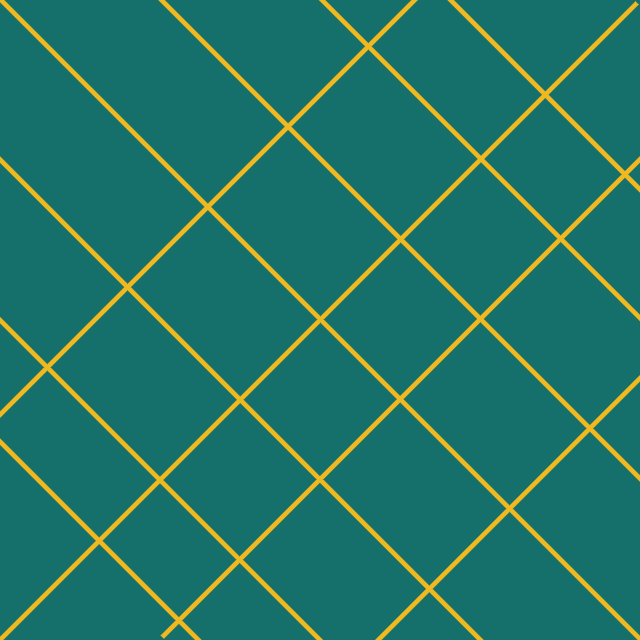
Reproduce this pattern procedurally as a three.js fragment shader.

```glsl
varying vec2 vUv;

const vec3 GROUND_COLOR = vec3(0.083, 0.437, 0.418);
const vec3 LINE_COLOR = vec3(0.95, 0.72, 0.12);
const float LINE_WIDTH = 0.0073;

// Falling lines: even spacing, outermost pair pulled inwards
const float FALLING_SPACING = 0.2508;
const float FALLING_SHIFT = 0.0015;
const float FALLING_MIN = -0.69;
const float FALLING_MAX = 0.704;

// Rising lines: uneven offsets, with start and end along the diagonal
const vec4 RISING_OFFSETS = vec4(-0.352, 0.0, 0.249, 0.591);
const vec4 RISING_STARTS = vec4(-1.0, -1.0, 0.258, -1.0);
const vec4 RISING_ENDS = vec4(3.0, 1.991, 3.0, 3.0);

const float DIAGONAL_SCALE = 0.70710678;
const float EDGE_PIXELS = 0.7;

// Signed distance to the nearest falling line
float fallingLines(float across) {
  float nearest = 10.0;
  for (int i = -3; i <= 3; i++) {
    float offset = FALLING_SHIFT + FALLING_SPACING * float(i);
    offset = clamp(offset, FALLING_MIN, FALLING_MAX);
    nearest = min(nearest, abs(across - offset));
  }
  return nearest * DIAGONAL_SCALE - 0.5 * LINE_WIDTH;
}

// Signed distance to the nearest rising line, cut square at its ends
float risingLines(float across, float along) {
  vec4 side = abs(across - RISING_OFFSETS) * DIAGONAL_SCALE - 0.5 * LINE_WIDTH;
  vec4 cut = max(RISING_STARTS - along, along - RISING_ENDS) * DIAGONAL_SCALE;
  vec4 d = max(side, cut);
  return min(min(d.x, d.y), min(d.z, d.w));
}

// Coverage with an edge about one pixel wide
float coverage(float d, float edge) {
  return 1.0 - smoothstep(-edge, edge, d);
}

void main() {
  float sum = vUv.x + vUv.y;
  float difference = vUv.x - vUv.y;
  float edge = EDGE_PIXELS * fwidth(vUv.x);

  float falling = coverage(fallingLines(sum - 1.0), edge);
  float rising = coverage(risingLines(difference, sum), edge);

  vec3 color = mix(GROUND_COLOR, LINE_COLOR, max(falling, rising));
  gl_FragColor = vec4(color, 1.0);
}
```
